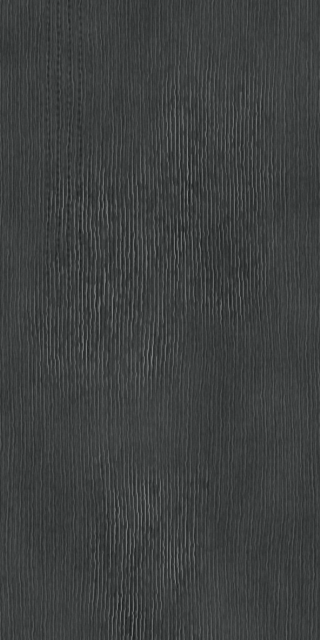
Give the GLSL for this texture, as a Shadertoy shader.

```glsl
#define COARSE_LINES 80.0
#define FINE_LINES 112.0
#define LEAN 0.019
#define RIDGE_GAIN 0.135
#define GROOVE_GAIN 0.064
#define FINE_GAIN 0.028
#define GRAIN_GAIN 0.032
#define TONE_GAIN 0.031
#define BEAD_PITCH 0.023
#define BEAD_COLUMNS 30.0
#define BASE_COLOR vec3(0.236, 0.246, 0.246)
#define TAU 6.2831853

vec2 hashGradient(vec2 cell) {
    vec3 q = fract(cell.xyx * vec3(0.1031, 0.1030, 0.0973));
    q += dot(q, q.yzx + 33.33);
    float angle = TAU * fract((q.x + q.y) * q.z);
    return vec2(cos(angle), sin(angle));
}

// Gradient noise, roughly -0.7 to 0.7
float noise(vec2 p) {
    vec2 i = floor(p), f = p - i;
    vec2 u = f * f * f * (f * (f * 6.0 - 15.0) + 10.0);
    vec2 e = vec2(1.0, 0.0);
    float a = dot(hashGradient(i), f);
    float b = dot(hashGradient(i + e.xy), f - e.xy);
    float c = dot(hashGradient(i + e.yx), f - e.yx);
    float d = dot(hashGradient(i + e.xx), f - e.xx);
    return mix(mix(a, b, u.x), mix(c, d, u.x), u.y);
}

float band(float x, float lo, float hi, float soft) {
    return smoothstep(lo - soft, lo + soft, x) * (1.0 - smoothstep(hi - soft, hi + soft, x));
}

// Strength of the coarse relief: deep in ragged patches, faint at the sides
float reliefDepth(vec2 p) {
    vec2 q = p + 0.12 * vec2(noise(p * 5.0), noise(p * 6.0 + 20.0));
    float right = band(q.x, 0.48, 0.82, 0.08) * band(q.y, 1.05, 1.76, 0.14);
    float left = band(q.x, 0.14, 0.55, 0.08) * band(q.y, 0.80, 1.50, 0.14);
    float lower = band(q.x, 0.30, 0.62, 0.07) * band(q.y, -0.3, 0.52, 0.08);
    float patches = 0.85 + 0.8 * noise(p * vec2(8.0, 5.0) + 11.0)
                  + 0.6 * noise(p * vec2(20.0, 9.0));
    return 0.34 + 0.72 * max(max(left, right), lower) * clamp(patches, 0.15, 1.5);
}

// Thin bright ridges between dark grooves, broken along their length
float lines(float phase, float y, float seed) {
    float id = floor(phase + 0.5);
    float swell = noise(vec2(id * 7.31 + seed, y * 7.0 + id * 0.37));
    float nick = noise(vec2(id * 3.17 + seed, y * 30.0));
    float gate = smoothstep(-0.36, -0.08, nick + 0.7 * swell);
    float ridge = smoothstep(0.38, 1.0, cos(TAU * phase)) * (0.1 + gate * (0.95 + swell));
    float groove = smoothstep(-0.1, 0.9, cos(TAU * (phase - 0.4))) * (0.9 + 0.5 * swell - 0.6 * nick);
    return RIDGE_GAIN * ridge - GROOVE_GAIN * groove;
}

// Stitched columns of short marks at the upper left
float beads(vec2 p) {
    float x = p.x * BEAD_COLUMNS + 0.2 * noise(p * vec2(3.0, 9.0));
    float row = p.y / BEAD_PITCH + 0.37 * floor(x) + 0.5 * noise(p * 28.0);
    float column = 1.0 - smoothstep(0.06, 0.24, abs(fract(x) - 0.5));
    float region = band(p.x, 0.14, 0.28, 0.02) * smoothstep(0.9, 1.3, p.y);
    return region * column * (0.5 + 0.5 * sin(TAU * row));
}

void mainImage(out vec4 fragColor, in vec2 fragCoord) {
    vec2 p = fragCoord / iResolution.x;

    // Long leaning curves with small local kinks
    float bend = LEAN * noise(p * vec2(3.0, 1.6) + 2.0)
               + 0.005 * noise(p * vec2(11.0, 6.0) + 5.0)
               + 0.0028 * noise(p * vec2(50.0, 32.0) + 9.0)
               + 0.0012 * noise(p * vec2(90.0, 75.0) + 14.0);
    float x = p.x + bend;

    // Coarse relief over a finer weave
    float depth = reliefDepth(p);
    float relief = depth * lines(x * COARSE_LINES, p.y, 40.0);
    float weave = FINE_GAIN * cos(TAU * (x + 0.3 * bend) * FINE_LINES);
    weave *= 0.7 + noise(p * vec2(70.0, 22.0)) + 0.5 * noise(p * vec2(9.0, 5.0) + 30.0);

    // Fine grain and broad tone
    float grain = noise(p * vec2(170.0, 60.0)) + 0.6 * noise(p * vec2(190.0, 170.0));
    float tone = noise(p * vec2(3.5, 2.0) + 3.0)
               + 0.6 * noise(p * vec2(11.0, 6.0) + 17.0)
               + 0.5 * noise(p * vec2(30.0, 10.0) + 23.0);
    float light = relief + weave * (1.1 - 0.6 * depth) + GRAIN_GAIN * grain + TONE_GAIN * tone;
    light -= 0.05 * beads(p);
    fragColor = vec4(clamp(BASE_COLOR + light, 0.0, 1.0), 1.0);
}
```
